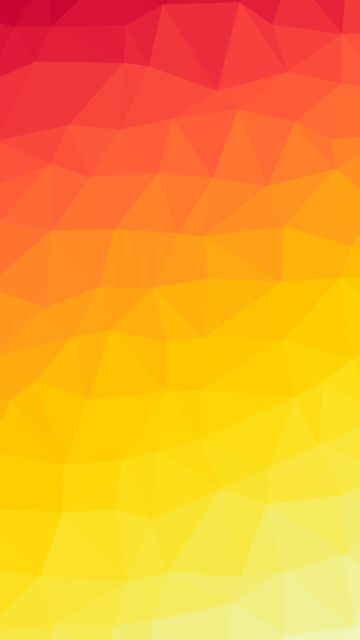
Reproduce this background procedurally as a Shadertoy shader.

```glsl
// Low-poly mosaic of triangles, running from crimson at the top left to pale yellow at the bottom right.

const vec2  CELLS = vec2(6.35, 11.815);  // lattice cells across and up the canvas
const vec2  LATTICE_SHIFT = vec2(0.1, 0.57);
const float JITTER = 0.38;               // vertex displacement, in cells
const float FACET_VARIATION = 0.035;     // ramp offset between facets
const float TILT = 0.15;                 // ramp advance toward the right at the top
const float TILT_GROWTH = 0.22;          // extra advance toward the bottom
const float STOPS_PER_UNIT = 10.0;
const int   LAST_STOP = 14;

const vec3 RAMP[15] = vec3[15](
    vec3(0.79, 0.02, 0.20), vec3(0.89, 0.115, 0.225), vec3(0.97, 0.25, 0.235),
    vec3(1.00, 0.36, 0.225), vec3(1.00, 0.46, 0.185), vec3(1.00, 0.58, 0.12),
    vec3(1.00, 0.69, 0.045), vec3(1.00, 0.77, 0.0), vec3(1.00, 0.83, 0.015),
    vec3(0.99, 0.87, 0.09), vec3(0.98, 0.895, 0.21), vec3(0.96, 0.92, 0.36),
    vec3(0.945, 0.935, 0.50), vec3(0.94, 0.95, 0.64), vec3(0.94, 0.965, 0.76));

float hash(vec2 p) {
    return fract(sin(dot(p, vec2(127.1, 311.7))) * 43758.5453);
}

// Displaced lattice point, in canvas fractions
vec2 vertexAt(vec2 id) {
    vec2 offset = vec2(hash(id), hash(id + 37.3)) * 2.0 - 1.0;
    return (id + JITTER * offset - LATTICE_SHIFT) / CELLS;
}

// Flat colour of a facet, taken at its centre
vec3 facetColor(vec2 centre, float seed) {
    float depth = 1.0 - centre.y;
    float t = depth + centre.x * (TILT + TILT_GROWTH * depth);
    t += FACET_VARIATION * (seed - 0.5);
    float s = clamp(t * STOPS_PER_UNIT, 0.0, float(LAST_STOP));
    int i = min(int(s), LAST_STOP - 1);
    return mix(RAMP[i], RAMP[i + 1], s - float(i));
}

// Signed distance in device pixels, positive left of the edge
float edgeDistance(vec2 p, vec2 a, vec2 b) {
    vec2 edge = (b - a) * iResolution.xy;
    vec2 normal = vec2(-edge.y, edge.x) / max(length(edge), 1e-4);
    return dot((p - a) * iResolution.xy, normal);
}

// Facet colour weighted by its antialiased coverage
vec4 facet(vec2 p, vec2 a, vec2 b, vec2 c, float seed) {
    float inside = min(edgeDistance(p, a, b),
                   min(edgeDistance(p, b, c), edgeDistance(p, c, a)));
    float coverage = clamp(0.5 + inside, 0.0, 1.0);
    return vec4(facetColor((a + b + c) / 3.0, seed), 1.0) * coverage;
}

void mainImage(out vec4 fragColor, in vec2 fragCoord) {
    vec2 uv = fragCoord / iResolution.xy;
    vec2 home = floor(uv * CELLS + LATTICE_SHIFT);
    vec4 sum = vec4(0.0);

    // Nearby quads, each split along its shorter diagonal
    for (int y = -1; y <= 1; y++) {
        for (int x = -1; x <= 1; x++) {
            vec2 id = home + vec2(x, y);
            vec2 a = vertexAt(id);
            vec2 b = vertexAt(id + vec2(1, 0));
            vec2 c = vertexAt(id + vec2(1, 1));
            vec2 d = vertexAt(id + vec2(0, 1));
            float seedA = hash(id + 71.9);
            float seedB = hash(id + 113.5);
            if (length((c - a) * CELLS) < length((d - b) * CELLS)) {
                sum += facet(uv, a, b, c, seedA) + facet(uv, a, c, d, seedB);
            } else {
                sum += facet(uv, a, b, d, seedA) + facet(uv, b, c, d, seedB);
            }
        }
    }
    fragColor = vec4(sum.rgb / max(sum.a, 1e-4), 1.0);
}
```
